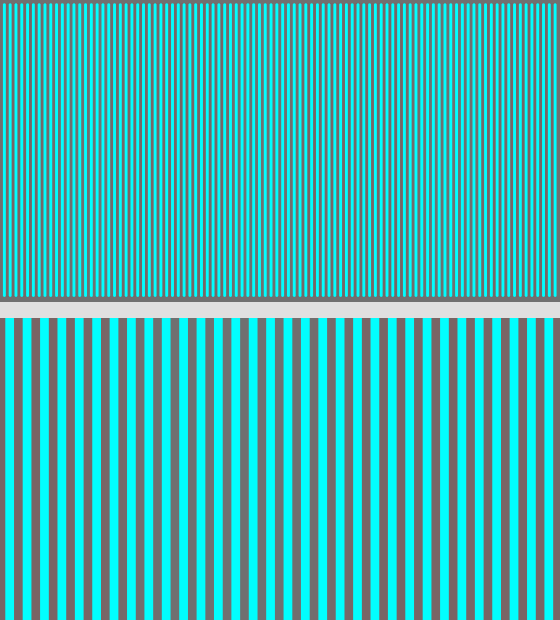
Top: the whole. Bottom: its middle third, enlarged.
Give the GLSL for this pattern, as a Shadertoy shader.

```glsl
// Row of 96 thin cyan vertical bars with rounded ends on a gray ground.

// Lengths are fractions of the canvas height.
const float BAR_COUNT   = 96.0;
const float PITCH       = 0.019196;
const float FIRST_X     = 0.0145;
const float HALF_WIDTH  = 0.00483;
const float BOTTOM      = 0.0169;
const float TOP         = 0.989;
const float TINT_CYCLES = 3.0;   // slow warm/neutral drift across the row
const float TINT_CENTER = 0.47;  // most neutral place, as a fraction of the row

const vec3 BAR_COLOR    = vec3(0.005, 0.995, 0.995);
const vec3 GROUND_COLOR = vec3(0.44, 0.44, 0.44);
const vec3 GAP_COLOR    = vec3(0.475, 0.395, 0.395);

// Signed distance to a vertical capsule between two heights.
float verticalCapsule(vec2 p, float low, float high, float radius) {
    p.y -= clamp(p.y, low, high);
    return length(p) - radius;
}

// Coverage of a shape, smoothed over one pixel.
float coverage(float dist, float pixel) {
    return clamp(0.5 - dist / pixel, 0.0, 1.0);
}

void mainImage(out vec4 fragColor, in vec2 fragCoord) {
    float pixel = 1.0 / iResolution.y;
    vec2 p = fragCoord * pixel;

    // Nearest bar
    float index = clamp(round((p.x - FIRST_X) / PITCH), 0.0, BAR_COUNT - 1.0);
    vec2 local = vec2(p.x - FIRST_X - index * PITCH, p.y);
    float bar = verticalCapsule(local, BOTTOM + HALF_WIDTH, TOP - HALF_WIDTH, HALF_WIDTH);

    // Warm tint in the gaps, limited to the area of the row
    float rowWidth = (BAR_COUNT - 1.0) * PITCH;
    vec2 halfField = 0.5 * vec2(rowWidth, TOP - BOTTOM);
    vec2 fieldCenter = vec2(FIRST_X, BOTTOM) + halfField;
    vec2 outside = abs(p - fieldCenter) - halfField;
    float field = coverage(max(outside.x, outside.y), pixel);
    float along = (p.x - FIRST_X) / rowWidth - TINT_CENTER;
    float warmth = smoothstep(-0.9, 0.1, -cos(6.28319 * TINT_CYCLES * along));

    vec3 color = mix(GROUND_COLOR, GAP_COLOR, field * warmth);
    color = mix(color, BAR_COLOR, coverage(bar, pixel));
    fragColor = vec4(color, 1.0);
}
```
